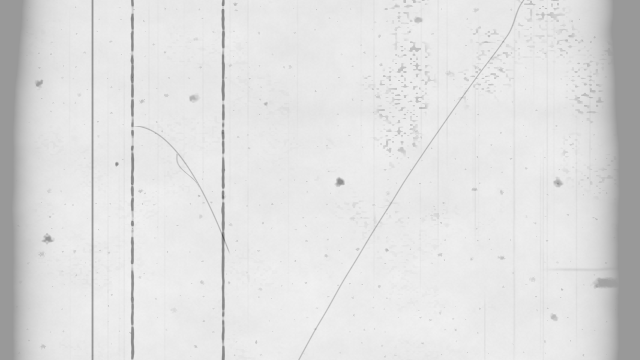
This texture is drawn by a Shadertoy shader. Its source:

```glsl
// Worn pale film frame: grey soft borders, vertical scratches, hairs, dust and mottled grain.
#define PAPER 0.922
#define BORDER 0.60
#define FADE_LENGTH 0.042
#define LINE_DEPTH 0.33
#define HAIR_DEPTH 0.20
#define MOTTLE_DEPTH 0.16
#define CLOUD_DEPTH 0.045
#define GRAIN_DEPTH 0.012
#define SCRATCH_COUNT 34

float hash(vec2 p) {
    return fract(sin(dot(p, vec2(127.1, 311.7))) * 43758.5453);
}

float noise(vec2 p) {
    vec2 i = floor(p), f = fract(p);
    f = f * f * (3.0 - 2.0 * f);
    return mix(mix(hash(i), hash(i + vec2(1, 0)), f.x),
               mix(hash(i + vec2(0, 1)), hash(i + vec2(1, 1)), f.x), f.y);
}

float fbm(vec2 p) {
    float sum = 0.0, weight = 0.5;
    for (int i = 0; i < 4; i++) {
        sum += weight * noise(p);
        p = p * 2.03 + 17.3;
        weight *= 0.5;
    }
    return sum / 0.9375;
}

// Coverage of a stroke of a given half width, softened by one pixel.
float stroke(float dist, float halfWidth, float pixel) {
    return 1.0 - smoothstep(halfWidth - 0.5 * pixel, halfWidth + pixel, abs(dist));
}

// One ragged dust spot in a share of the grid cells.
float dust(vec2 p, float cell, float radius, float chance, float seed) {
    vec2 id = floor(p / cell);
    vec2 key = id + seed;
    vec2 center = (id + 0.3 + 0.4 * vec2(hash(key + 3.1), hash(key + 7.7))) * cell;
    float size = radius * mix(0.5, 1.2, hash(key + 5.3));
    vec2 d = (p - center) * vec2(mix(0.65, 1.2, hash(key + 9.2)), 1.0);
    float ragged = length(d) + size * 0.9 * (noise(p * 1.6 / radius + seed) - 0.5);
    float spot = 1.0 - smoothstep(0.25 * size, 1.3 * size, ragged);
    return spot * step(hash(key), chance) * mix(0.4, 1.0, hash(key + 1.9));
}

// Beaded vertical scratch with broken edges.
float beadedLine(vec2 p, float x, float pixel) {
    float wobble = 0.0016 * (noise(vec2(p.y * 60.0, x * 90.0)) - 0.5);
    float bead = noise(vec2(p.y * 95.0, x * 70.0));
    float gaps = smoothstep(0.12, 0.35, bead);
    return stroke(p.x - x - wobble, 0.0018 + 0.0020 * bead, pixel) * mix(0.3, 1.0, gaps);
}

// Faint full or partial vertical scratches.
float faintScratches(vec2 p, float width, float pixel) {
    float sum = 0.0;
    for (int i = 0; i < SCRATCH_COUNT; i++) {
        vec2 key = vec2(float(i), 4.7);
        float x = width * (0.05 + 0.9 * hash(key));
        float middle = hash(key + 2.3), reach = 0.15 + 0.6 * hash(key + 5.9);
        float span = 1.0 - smoothstep(0.6 * reach, reach, abs(p.y - middle));
        float worn = 0.4 + 0.6 * noise(vec2(p.y * 22.0, float(i)));
        sum += stroke(p.x - x, 0.0012, pixel) * span * worn * mix(0.012, 0.045, hash(key + 8.1));
    }
    return sum;
}

// Long bowed hair, curled hair and its short loose strand.
float hairs(vec2 p, float pixel) {
    float y = p.y;
    float bow = 0.831 + 0.53 * y + 0.125 * y * y - 0.03 * smoothstep(0.9, 1.0, y);
    bow += 0.003 * (noise(vec2(y * 14.0, 2.0)) - 0.5);
    float mark = stroke((p.x - bow) * 0.84, 0.0008, pixel);

    float t = max(0.65 - y, 0.0005);
    float slope = 0.225 / sqrt(t);
    float curl = (p.x - 0.37 - 0.45 * sqrt(t)) / sqrt(1.0 + slope * slope);
    mark = max(mark, stroke(curl, 0.0009, pixel) * step(y, 0.65) * smoothstep(0.29, 0.31, y));

    float strand = 0.49 + 0.55 * (0.575 - y) + 0.012 * sin(y * 55.0);
    float span = smoothstep(0.475, 0.485, y) * (1.0 - smoothstep(0.57, 0.58, y));
    return max(mark, 0.8 * stroke((p.x - strand) * 0.8, 0.0008, pixel) * span);
}

void mainImage(out vec4 fragColor, in vec2 fragCoord) {
    float pixel = 1.0 / iResolution.y;
    float width = iResolution.x * pixel;
    vec2 p = fragCoord * pixel;

    // Cloudy paper with horizontal stains and fine grain
    float shade = PAPER + CLOUD_DEPTH * (fbm(p * vec2(5.0, 9.0)) - 0.5);
    shade += 0.02 * (fbm(p * 38.0) - 0.5) - 0.008 * smoothstep(0.3, 1.0, p.y);
    shade -= 0.018 * exp(-pow((p.y - 0.69) / 0.03, 2.0)) * noise(p * vec2(4.0, 20.0));
    shade += GRAIN_DEPTH * (noise(p * 240.0) - 0.5);

    // Mottled patches, mostly upper right
    float region = smoothstep(0.75, 1.05, p.x) * smoothstep(0.25, 0.7, p.y);
    float patches = smoothstep(0.52, 0.72, fbm(p * 8.0 + 31.0)) * (0.12 + 0.88 * region);
    shade -= MOTTLE_DEPTH * patches * smoothstep(0.55, 0.85, noise(p * vec2(120.0, 170.0)));

    // Dust from large rare spots to fine specks
    shade -= 0.38 * dust(p, 0.21, 0.011, 0.24, 11.0);
    shade -= 0.16 * dust(p, 0.085, 0.006, 0.25, 23.0);
    shade -= 0.12 * dust(p, 0.032, 0.0028, 0.28, 37.0);

    // Scratches and hairs
    shade -= faintScratches(p, width, pixel);
    shade -= LINE_DEPTH * stroke(p.x - 0.257, 0.0018, pixel);
    shade -= LINE_DEPTH * 1.15 * max(beadedLine(p, 0.368, pixel), beadedLine(p, 0.62, pixel));
    shade -= HAIR_DEPTH * hairs(p, pixel);

    // Smear and streaks beside the right border
    vec2 smear = (p - vec2(width - 0.09, 0.215)) / vec2(0.05, 0.018);
    float blot = length(smear) + 0.9 * (fbm(p * 45.0) - 0.5);
    shade -= 0.25 * (1.0 - smoothstep(0.5, 1.0, blot));
    float streak = stroke(p.y - 0.25 - 0.004 * noise(p * 20.0), 0.002, 2.0 * pixel);
    shade -= 0.07 * streak * smoothstep(width - 0.29, width - 0.2, p.x);

    // Soft uneven borders
    float ragged = 0.016 * (fbm(vec2(p.y * 9.0, p.x * 6.0)) - 0.5);
    float left = p.x - 0.034 - 0.025 * smoothstep(0.6, 1.0, p.y) + ragged;
    float right = width - 0.060 - 0.018 * smoothstep(0.5, 1.0, p.y) - p.x + ragged;
    float film = 1.0 - exp(-max(min(left, right), 0.0) / FADE_LENGTH);
    fragColor = vec4(vec3(mix(BORDER, shade, film)), 1.0);
}
```
